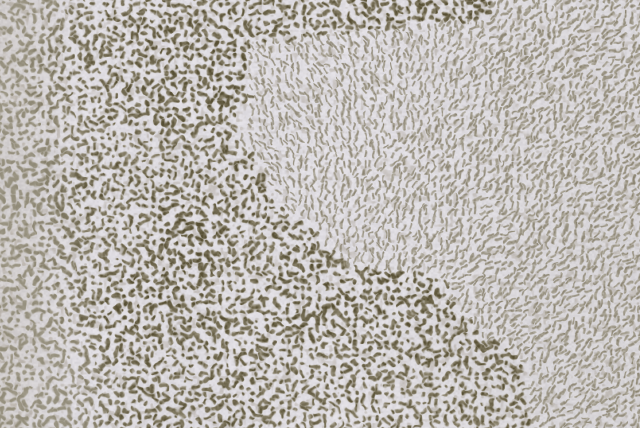
Give the GLSL for this texture, as a Shadertoy shader.

```glsl
// Olive ink on pale paper: heavy merged blotches meet a field of fine strokes.
// Both are jittered grids of capsules, split along a stepped diagonal border;
// broad noise and soft patches vary the weight and tone of the ink.

float hash(vec2 p) {
    return fract(sin(dot(p, vec2(127.1, 311.7))) * 43758.5);
}

float noise(vec2 p) {
    vec2 i = floor(p), f = fract(p);
    f = f * f * (3.0 - 2.0 * f);
    return mix(mix(hash(i), hash(i + vec2(1, 0)), f.x),
               mix(hash(i + vec2(0, 1)), hash(i + vec2(1, 1)), f.x), f.y);
}

float fbm(vec2 p) {
    return 0.55 * noise(p) + 0.3 * noise(p * 2.1 + 7.3) + 0.15 * noise(p * 4.3 + 3.1);
}

// Soft elliptical spot, 1 at its centre
float patchAt(vec2 p, vec2 centre, vec2 radius) {
    vec2 q = (p - centre) / radius;
    return exp(-dot(q, q));
}

// Signed horizontal distance to the border: positive among the fine strokes
float borderSide(vec2 p) {
    float down = 1.0 - p.y;
    float edge = 0.57 + 0.57 * (1.0 - smoothstep(0.03, 0.115, down))
               + 0.24 * clamp((down - 0.36) / 0.26, 0.0, 1.0)
               + 0.24 * smoothstep(0.61, 0.66, down)
               + 0.20 * smoothstep(0.65, 0.93, down);
    return p.x - edge + 0.05 * (noise(p * 22.0) - 0.5);
}

// Weight of the blotches, 0 faded to 1 heavy
float blotchWeight(vec2 p) {
    float w = 0.40 + 0.6 * (fbm(p * 7.0 + 2.0) - 0.5);
    w += 0.25 * patchAt(p, vec2(0.40, 0.86), vec2(0.20, 0.14));
    w += 0.30 * patchAt(p, vec2(0.44, 0.36), vec2(0.14, 0.20));
    w += 0.25 * patchAt(p, vec2(0.92, 0.29), vec2(0.25, 0.10));
    w += 0.30 * patchAt(p, vec2(0.10, 0.56), vec2(0.14, 0.08));
    w += 0.30 * patchAt(p, vec2(0.95, 0.98), vec2(0.20, 0.06));
    w += 0.25 * patchAt(p, vec2(0.70, 0.44), vec2(0.09, 0.08));
    w -= 0.25 * patchAt(p, vec2(0.46, 0.65), vec2(0.16, 0.04));
    return clamp(w, 0.0, 1.0);
}

// Distance to capsules in a jittered grid; whichSide keeps marks on one side
float marks(vec2 p, float cell, float whichSide, float lean, float turn,
            vec2 halfLengths, float radius, float sharpness) {
    vec2 q = p / cell, base = floor(q);
    float sum = 1e-9;
    for (int j = -1; j <= 1; j++)
    for (int i = -1; i <= 1; i++) {
        vec2 id = base + vec2(i, j);
        vec2 centre = id + 0.5 + 0.7 * (vec2(hash(id), hash(id + 51.7)) - 0.5);
        if (whichSide * borderSide(centre * cell) < 0.0) continue;
        float angle = lean + turn * (hash(id + 17.3) - 0.5);
        float halfLength = mix(halfLengths.x, halfLengths.y, hash(id + 83.1));
        vec2 axis = vec2(sin(angle), cos(angle)), d = q - centre;
        // Bow each capsule a little
        float along = dot(d, axis);
        d += vec2(axis.y, -axis.x) * along * along * 0.7 * (hash(id + 29.9) - 0.5);
        d -= axis * clamp(dot(d, axis), -halfLength, halfLength);
        float size = radius * mix(0.75, 1.25, hash(id + 5.9));
        sum += exp(-sharpness * (length(d) - size));
    }
    return -log(sum) / sharpness * cell;
}

void mainImage(out vec4 fragColor, in vec2 fragCoord) {
    vec2 p = fragCoord / iResolution.y;
    float soft = 0.7 / iResolution.y + 0.0006;
    float broad = fbm(p * 5.0 + 11.0);
    float grain = noise(p * 210.0);
    float mottle = noise(p * 110.0 + 5.0);

    // Paper, shaded towards the left edge and the lower right, with faint smears
    vec3 color = vec3(0.875, 0.865, 0.885);
    color -= vec3(0.05, 0.055, 0.075) * (1.0 - smoothstep(0.0, 0.22, p.x));
    color -= vec3(0.03, 0.03, 0.04) * smoothstep(0.7, 1.5, p.x) * (1.0 - 0.5 * p.y);
    color += 0.05 * (grain - 0.5) + 0.03 * (broad - 0.5);
    color -= vec3(0.09, 0.10, 0.13) * smoothstep(0.55, 0.95, mottle);

    // Ragged outlines for all ink
    vec2 ragged = p + 0.005 * (vec2(noise(p * 110.0), noise(p * 110.0 + 40.0)) - 0.5);

    // Fine strokes, leaning left near the border and right further out
    float lean = mix(-0.45, 0.6, smoothstep(0.6, 1.15, p.x + 0.35 * (0.6 - p.y)));
    lean += 0.8 * (noise(p * 14.0) - 0.5);
    float strokeRadius = 0.125 + 0.03 * smoothstep(0.8, 1.3, p.x) + 0.05 * (broad - 0.5);
    float stroke = marks(ragged, 0.0165, 1.0, lean, 1.2, vec2(0.25, 0.5), strokeRadius, 28.0);
    vec3 strokeInk = mix(vec3(0.51, 0.48, 0.40), vec3(0.67, 0.65, 0.59), grain);
    color = mix(color, vec3(0.72, 0.70, 0.66), 0.4 * smoothstep(0.0025, -0.001, stroke));
    color = mix(color, strokeInk, 0.9 * smoothstep(soft, -soft, stroke));

    // Heavy blotches that flow together, washed out towards the left
    float weight = blotchWeight(p);
    float wash = 1.0 - smoothstep(0.02, 0.26, p.x + 0.12 * (broad - 0.5)
                                  - 0.12 * patchAt(p, vec2(0.1, 0.05), vec2(0.25, 0.2)));
    float blotch = marks(ragged, 0.0175, -1.0, 0.6, 3.4, vec2(0.0, 0.42),
                         mix(0.17, 0.27, weight), 11.0);
    float tone = clamp(0.15 + 0.55 * weight + 0.7 * (mottle - 0.5) + 0.5 * (grain - 0.5)
                       + 0.2 * smoothstep(0.0, -0.004, blotch), 0.0, 1.0);
    vec3 blotchInk = mix(vec3(0.60, 0.57, 0.49), vec3(0.34, 0.31, 0.20), tone);
    blotchInk = mix(blotchInk, vec3(0.64, 0.62, 0.56), 0.75 * wash);
    color = mix(color, vec3(0.66, 0.64, 0.57), 0.3 * smoothstep(0.004, -0.002, blotch));
    color = mix(color, blotchInk, smoothstep(soft, -soft, blotch));

    fragColor = vec4(clamp(color, 0.0, 1.0), 1.0);
}
```
